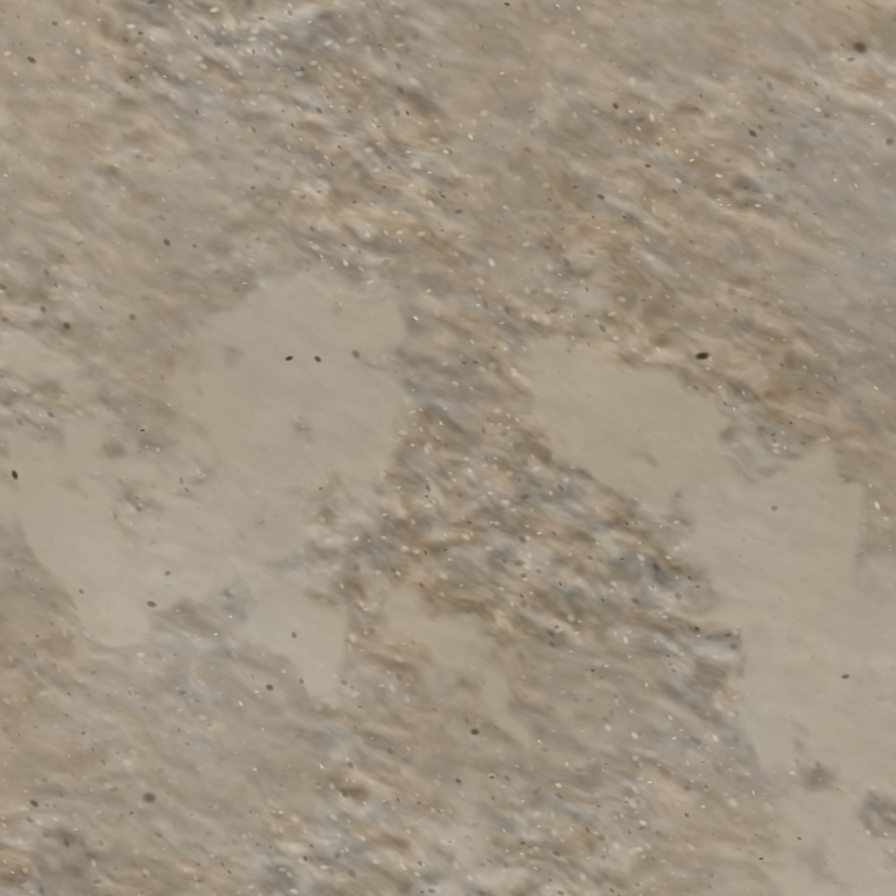
A Shadertoy shader for this texture:

```glsl
// Dry, dusty ground seen in soft light: smooth pale patches of silt over
// rough grey-brown earth. Layered value noise gives patches and slanted grit;
// jittered cells scatter pale grains and dark pebbles over it.

const vec3 EARTH = vec3(0.607, 0.562, 0.497);
const vec3 SILT = vec3(0.682, 0.641, 0.570);
const vec3 PALE_GRAIN = vec3(0.83, 0.79, 0.71);
const vec3 DARK_PEBBLE = vec3(0.23, 0.19, 0.16);
const vec3 TINT_SHIFT = vec3(0.030, 0.0, -0.035);

const float GRIT_ANGLE = -0.46;            // slant of the fine streaks
const float PATCH_ANGLE = -0.85;           // slant of the silt patches
const vec2 PATCH_SCALE = vec2(3.6, 6.2);
const vec2 GRIT_SCALE = vec2(30.0, 62.0);
const float BROAD_CONTRAST = 0.10;
const float GRIT_CONTRAST = 0.19;
const float RELIEF_CONTRAST = 0.075;

// Integer hash: three values in 0..1 for each cell and layer.
vec3 hash3(vec2 cell, float layer) {
    uvec3 v = uvec3(ivec3(vec3(cell, layer)) + 4096);
    v = v * 1664525u + 1013904223u;
    v.x += v.y * v.z; v.y += v.z * v.x; v.z += v.x * v.y;
    v ^= v >> 16u;
    v.x += v.y * v.z; v.y += v.z * v.x; v.z += v.x * v.y;
    return vec3(v >> 8u) / 16777216.0;
}

float noise(vec2 p, float layer) {
    vec2 i = floor(p), f = fract(p);
    vec2 u = f * f * f * (f * (f * 6.0 - 15.0) + 10.0);
    float low = mix(hash3(i, layer).x, hash3(i + vec2(1, 0), layer).x, u.x);
    float high = mix(hash3(i + vec2(0, 1), layer).x, hash3(i + vec2(1, 1), layer).x, u.x);
    return mix(low, high, u.y);
}

vec2 rotate(vec2 p, float angle) {
    float c = cos(angle), s = sin(angle);
    return vec2(c * p.x + s * p.y, c * p.y - s * p.x);
}

float fbm(vec2 p, float layer, int octaves) {
    float sum = 0.0, weight = 0.5, total = 0.0;
    for (int k = 0; k < octaves; k++) {
        sum += weight * noise(p, layer + float(k));
        total += weight;
        weight *= 0.55;
        p = rotate(p, 0.25) * 2.03 + 7.3;
    }
    return sum / total;
}

// Coverage of soft oval stones, one candidate per jittered cell.
float stones(vec2 p, float cells, float share, float radius, float layer) {
    vec2 q = p * cells, home = floor(q);
    float cover = 0.0;
    for (int y = -1; y <= 1; y++) {
        for (int x = -1; x <= 1; x++) {
            vec2 cell = home + vec2(x, y);
            vec3 place = hash3(cell, layer);
            vec3 form = hash3(cell, layer + 1.0);
            vec2 d = rotate(q - cell - place.xy, GRIT_ANGLE + (form.x - 0.5) * 1.6);
            d.y *= 1.2 + 0.7 * form.y;
            float size = radius * cells * mix(0.55, 1.25, form.z * form.z);
            float oval = 1.0 - smoothstep(0.25, 1.2, length(d) / size);
            cover = max(cover, oval * step(place.z, share) * mix(0.5, 1.0, form.y));
        }
    }
    return cover;
}

void mainImage(out vec4 fragColor, in vec2 fragCoord) {
    vec2 p = fragCoord / iResolution.y;

    // Silt patches with ragged, softly broken edges.
    vec2 warp = vec2(fbm(p * 13.0, 10.0, 3), fbm(p * 13.0, 20.0, 3)) - 0.5;
    vec2 bed = rotate(p + warp * 0.07, PATCH_ANGLE) * PATCH_SCALE;
    float field = fbm(bed + 3.7, 30.0, 4) + 0.12 * (fbm(p * 38.0, 40.0, 2) - 0.5);
    float silt = smoothstep(0.50, 0.61, field);

    // Slanted grit, lit from the upper left and buried under the silt.
    vec2 grain = rotate(p + warp * 0.025, GRIT_ANGLE) * GRIT_SCALE;
    float grit = fbm(grain, 50.0, 3);
    float relief = grit - fbm(grain + vec2(-0.25, 0.55), 50.0, 3);
    float rough = mix(0.55, 1.35, smoothstep(0.3, 0.7, fbm(p * 5.0 + 9.0, 60.0, 3)));
    float bare = rough * (1.0 - 0.82 * silt);

    vec3 color = mix(EARTH, SILT, silt * 0.9);
    color += BROAD_CONTRAST * (fbm(p * 3.0 + 1.3, 70.0, 3) - 0.5);
    color += bare * (GRIT_CONTRAST * (grit - 0.5) + RELIEF_CONTRAST * relief);
    color += TINT_SHIFT * (fbm(p * 4.0, 80.0, 2) - 0.5);
    color += TINT_SHIFT * bare * (noise(grain * 0.8, 90.0) - 0.5);

    // Scattered stones: small flecks, bright grains, then sparse pebbles.
    float cluster = smoothstep(0.42, 0.65, fbm(p * 6.0 + 4.0, 100.0, 3)) * (1.0 - 0.8 * silt);
    color = mix(color, PALE_GRAIN, 0.45 * bare * stones(p, 62.0, 0.28, 0.0055, 110.0));
    color = mix(color, DARK_PEBBLE, 0.30 * bare * stones(p, 55.0, 0.20, 0.0055, 120.0));
    color = mix(color, PALE_GRAIN, 0.85 * cluster * stones(p, 40.0, 0.22, 0.0055, 130.0));
    color = mix(color, DARK_PEBBLE, 0.60 * stones(p, 22.0, 0.10, 0.0055, 140.0));
    color = mix(color, DARK_PEBBLE, 0.95 * stones(p, 9.0, 0.14, 0.0085, 150.0));

    fragColor = vec4(clamp(color, 0.0, 1.0), 1.0);
}
```
